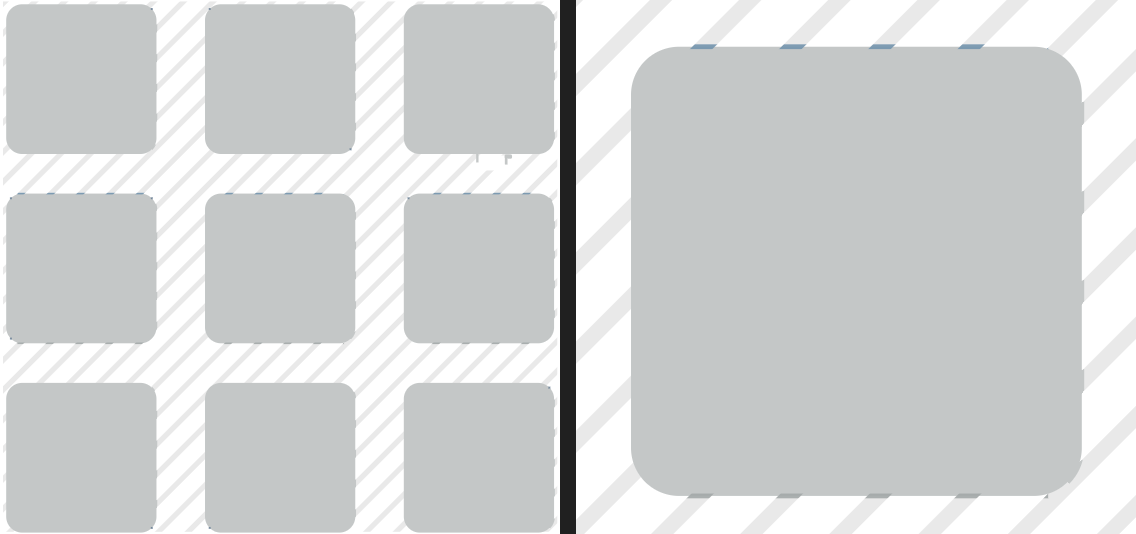
Left, the full canvas; right, a detail of the centre.
Reproduce this pattern procedurally as a Shadertoy shader.

```glsl
// Three by three grey rounded tiles over pale diagonal stripes, with slightly worn edges.
// All lengths are fractions of the canvas height.

const vec3 WHITE       = vec3(1.0);
const vec3 STRIPE_GREY = vec3(0.915);
const vec3 TILE_GREY   = vec3(0.768, 0.782, 0.782);
const vec3 FRINGE_BLUE = vec3(0.45, 0.58, 0.68);
const vec3 FRINGE_GREY = vec3(0.64, 0.66, 0.66);
const vec3 FLECK_BLUE  = vec3(0.38, 0.47, 0.56);

const vec2  GRID_CENTRE = vec2(0.5246, 0.4973);
const vec2  PITCH       = vec2(0.3723, 0.3545);
const vec2  TILE_HALF   = vec2(0.1407, 0.1402);
const float TILE_RADIUS = 0.030;
const float STRIPE_PITCH = 0.05567;  // measured along x
const float STRIPE_WIDTH = 0.0140;
const float STRIPE_SHIFT = 0.0123;

float hash(vec2 p) {
    vec3 q = fract(vec3(p.xyx) * 0.1031);
    q += dot(q, q.yzx + 33.33);
    return fract((q.x + q.y) * q.z);
}

float roundBox(vec2 p, vec2 halfSize, float radius) {
    vec2 d = abs(p) - halfSize + radius;
    return length(max(d, 0.0)) + min(max(d.x, d.y), 0.0) - radius;
}

// Signed distance to the nearest 45 degree stripe
float stripes(vec2 p) {
    float t = (p.x - p.y + 1.0 - STRIPE_SHIFT) / STRIPE_PITCH;
    float offset = abs(fract(t + 0.5) - 0.5) * STRIPE_PITCH;
    return (offset - 0.5 * STRIPE_WIDTH) * 0.70711;
}

float coverage(float d, float pixel) {
    return clamp(0.5 - d / pixel, 0.0, 1.0);
}

// Chipped strip below one tile: a blank patch and two small burrs
vec3 addChip(vec3 col, vec2 q, float pixel) {
    float patchDist = roundBox(q - vec2(0.028, -0.157), vec2(0.030, 0.014), 0.008);
    float burrs = roundBox(q - vec2(-0.003, -0.148), vec2(0.0022, 0.008), 0.001);
    burrs = min(burrs, roundBox(q - vec2(0.055, -0.145), vec2(0.007, 0.004), 0.003));
    burrs = min(burrs, roundBox(q - vec2(0.051, -0.153), vec2(0.0025, 0.007), 0.001));
    col = mix(col, WHITE, coverage(patchDist, pixel));
    return mix(col, TILE_GREY, coverage(burrs, pixel));
}

// Short coloured dashes where stripes meet the top and bottom of a tile
vec3 addFringe(vec3 col, vec2 q, float stripeMask, float pixel) {
    float side = abs(q.x) - TILE_HALF.x + 0.7 * TILE_RADIUS;
    float edge = abs(abs(q.y) - TILE_HALF.y) - 0.0015;
    vec3 tint = q.y > 0.0 ? FRINGE_BLUE : FRINGE_GREY;
    return mix(col, tint, 0.9 * stripeMask * coverage(max(side, edge), pixel));
}

// Occasional dark specks on the rounded corners
vec3 addFlecks(vec3 col, vec2 q, vec2 id, float pixel) {
    vec2 corner = sign(q);
    float chance = step(0.72, hash(id * 7.0 + corner * 2.3 + 31.0));
    vec2 arc = TILE_HALF - 0.293 * TILE_RADIUS;
    float speck = roundBox(abs(q) - arc, vec2(0.0018), 0.0005);
    return mix(col, FLECK_BLUE, 0.8 * chance * coverage(speck, pixel));
}

void mainImage(out vec4 fragColor, in vec2 fragCoord) {
    float pixel = 1.0 / iResolution.y;
    vec2 p = fragCoord * pixel;

    // Striped ground inside a thin white border
    float stripeDist = stripes(p);
    float border = roundBox(p - vec2(0.5246, 0.5007), vec2(0.5190, 0.4966), 0.0);
    float stripeMask = coverage(stripeDist, pixel);
    vec3 col = mix(WHITE, STRIPE_GREY, stripeMask * coverage(border, pixel));

    // Nearest of the nine tiles
    vec2 id = clamp(round((p - GRID_CENTRE) / PITCH), -1.0, 1.0);
    vec2 q = p - GRID_CENTRE - id * PITCH;
    if (id == vec2(1.0)) col = addChip(col, q, pixel);

    // Right edge bulges a little over each stripe
    float bulge = 0.0015 * stripeMask * step(0.0, q.x - abs(q.y));
    float tile = roundBox(q, TILE_HALF, TILE_RADIUS) - bulge;
    col = mix(col, TILE_GREY, coverage(tile, pixel));

    if (id.y == 0.0) col = addFringe(col, q, stripeMask, pixel);
    col = addFlecks(col, q, id, pixel);
    fragColor = vec4(col, 1.0);
}
```
